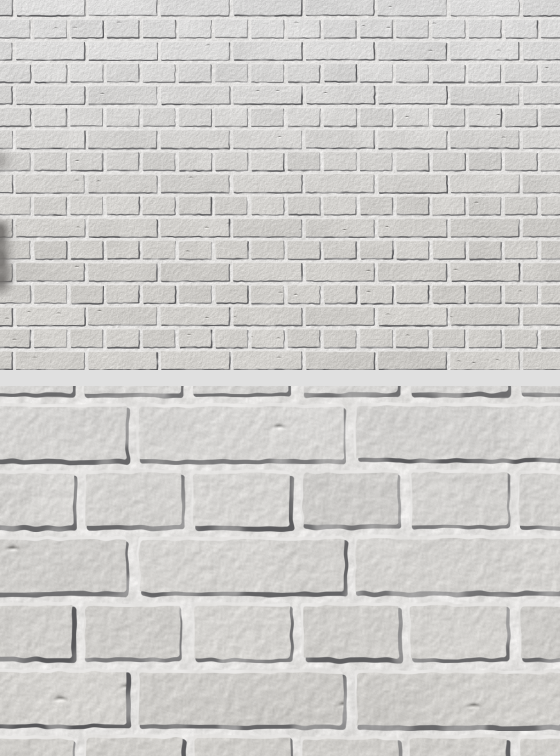
Top: the whole. Bottom: its middle third, enlarged.
This texture is drawn by a WebGL 2 fragment shader. Its source:

```glsl
#version 300 es
precision highp float;
// Painted brick wall: courses of long stretchers alternate with courses of short headers.
// Each brick is a rounded-box distance; shifted copies of it give the lit upper-left bevel
// and the shadow at lower right. Noise roughens the edges, paint and mortar.

uniform vec2 u_resolution;
out vec4 outColor;

// Lengths are fractions of the canvas height.
#define COURSE 0.0598          // height of one course with its joint
#define FIRST_JOINT 0.0465     // depth of the first bed joint below the top
#define STRETCHER 0.1957       // length of a long brick with its joint
#define STRETCHER_START 0.0374
#define HEADER_START 0.0866
#define JOINT 0.0098           // joint width
#define CORNER 0.0030          // corner radius
#define ROUGHNESS 0.0022       // wobble of the brick edges
#define SHADOW 0.0047          // reach of the shadow
#define BEVEL 0.0030           // width of the lit edge
#define GRAIN 0.085            // contrast of the paint texture

const vec3 PAINT_LOW = vec3(0.808, 0.800, 0.785);
const vec3 PAINT_HIGH = vec3(0.850, 0.848, 0.846);
const vec3 MORTAR = vec3(0.855, 0.850, 0.842);
const vec3 HIGHLIGHT = vec3(0.925, 0.920, 0.915);
const vec3 SHADE = vec3(0.33, 0.33, 0.34);
const vec3 STAIN = vec3(0.43, 0.42, 0.41);

float hash(vec2 p) {
  vec3 q = fract(vec3(p.xyx) * 0.1031);
  q += dot(q, q.yzx + 33.33);
  return fract((q.x + q.y) * q.z);
}

float noise(vec2 p) {
  vec2 i = floor(p), f = fract(p);
  f = f * f * (3.0 - 2.0 * f);
  return mix(mix(hash(i), hash(i + vec2(1, 0)), f.x),
             mix(hash(i + vec2(0, 1)), hash(i + vec2(1, 1)), f.x), f.y);
}

float fbm(vec2 p) {
  float sum = 0.0, gain = 0.5;
  for (int i = 0; i < 4; i++) {
    sum += gain * noise(p);
    p = p * 2.03 + 17.1;
    gain *= 0.5;
  }
  return sum;
}

float roundBox(vec2 p, vec2 halfSize) {
  vec2 d = abs(p) - halfSize + CORNER;
  return length(max(d, 0.0)) + min(max(d.x, d.y), 0.0) - CORNER;
}

// Slope of the rough paint towards the light at upper left.
float relief(vec2 p) {
  vec2 toLight = vec2(-0.0016, 0.0020);
  return fbm(p * 150.0) - fbm((p + toLight) * 150.0);
}

// Sparse small dents: dark upper lip and bright lower lip, as a signed tone.
float dents(vec2 p) {
  vec2 id = floor(p / 0.06);
  vec2 q = p - (id + 0.3 + 0.4 * vec2(hash(id + 3.0), hash(id + 8.0))) * 0.06;
  q.y += 25.0 * q.x * q.x;
  float spot = exp(-dot(q * vec2(200, 420), q * vec2(200, 420)));
  return step(0.86, hash(id)) * spot * clamp(-q.y * 500.0 - 0.5, -1.0, 0.6);
}

void main() {
  vec2 p = gl_FragCoord.xy / u_resolution.y;
  float aa = 0.8 / u_resolution.y;

  // Course and brick cell
  float down = (1.0 - p.y - FIRST_JOINT) / COURSE + 1.0;
  float course = floor(down);
  bool isHeader = mod(course, 2.0) > 0.5;
  float cellLength = isHeader ? 0.5 * STRETCHER : STRETCHER;
  float along = (p.x - (isHeader ? HEADER_START : STRETCHER_START)) / cellLength;
  vec2 id = vec2(floor(along), course) + 40.0;
  vec2 q = (vec2(fract(along), 1.0 - fract(down)) - 0.5) * vec2(cellLength, COURSE);

  // Uneven placing, size and edges
  float tone = hash(id), depth = hash(id + 71.0);
  vec2 jitter = vec2(hash(id + 13.0), hash(id + 29.0)) - 0.5;
  vec2 wobble = vec2(noise(p * 95.0), noise(p * 95.0 + 50.0)) - 0.5;
  q += vec2(0.0010, -0.0010) + jitter * 0.0016 + wobble * ROUGHNESS;
  vec2 halfSize = 0.5 * (vec2(cellLength, COURSE) - JOINT) + 0.0006 * (tone - 0.5);

  // Masks of the face, its shadow and its bevel
  float face = 1.0 - smoothstep(-aa, aa, roundBox(q, halfSize));
  vec2 shadowShift = SHADOW * vec2(0.35 + 0.55 * depth, -0.65 - 0.35 * hash(id + 5.0));
  float shadow = 1.0 - smoothstep(-aa, aa, roundBox(q - shadowShift, halfSize));
  shadow *= 0.60 + 0.40 * smoothstep(0.2, 0.6, noise(p * 45.0 + 9.0));
  vec2 bevelShift = BEVEL * vec2(0.6, -1.0);
  float bevel = smoothstep(-aa, aa, roundBox(q - bevelShift, halfSize));

  // Mortar, then the painted face over it
  float bump = relief(p);
  vec3 paint = mix(PAINT_LOW, PAINT_HIGH, smoothstep(0.25, 1.0, p.y));
  paint += 0.035 * (tone - 0.5) + 0.06 * (fbm(p * 14.0) - 0.47);
  vec3 mortar = mix(MORTAR, HIGHLIGHT, noise(p * 130.0)) + bump * GRAIN * 2.0;
  vec3 color = mix(mortar, SHADE, shadow * (0.72 + 0.28 * depth));
  vec3 brick = paint + bump * GRAIN * 2.2 + 0.35 * dents(p);
  brick = mix(brick, HIGHLIGHT, bevel * (0.55 + 0.45 * noise(p * 60.0)));
  color = mix(color, brick, face);

  // Weathering at the left border
  float edge = exp(-pow(p.x / 0.026, 2.0)) * (0.6 + 0.7 * noise(p * 30.0));
  float band = smoothstep(0.19, 0.25, p.y) * (1.0 - smoothstep(0.37, 0.42, p.y));
  float rise = (p.y - 0.565) / 0.025;
  band += 0.35 * exp(-rise * rise);
  color = mix(color, STAIN, clamp(edge * band, 0.0, 0.85));

  outColor = vec4(clamp(color, 0.0, 1.0), 1.0);
}
```
